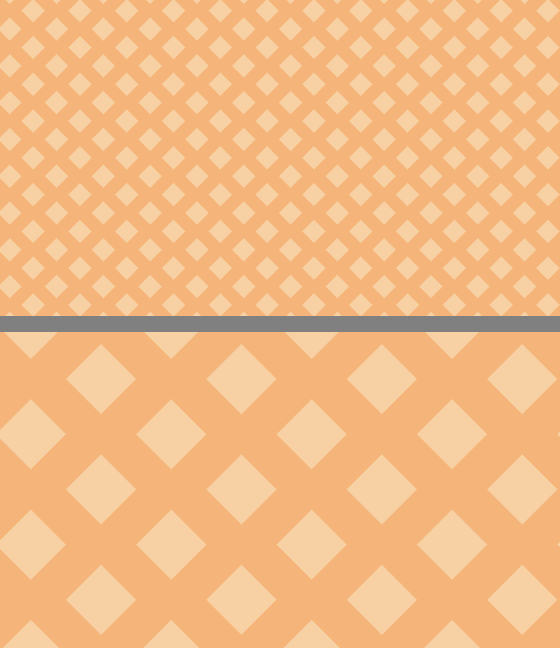
Top: the whole. Bottom: its middle third, enlarged.
Reproduce this pattern procedurally as a Shadertoy shader.

```glsl
// Waffle lattice: pale diamonds in staggered rows on a flat orange ground.

// Lengths are fractions of the canvas height.
const vec2  PERIOD      = vec2(0.1481, 0.1164); // spacing of one diamond grid
const vec2  ANCHOR      = vec2(0.1049, 0.0350); // centre of the first diamond
const float HALF_WIDTH  = 0.0370;               // centre to corner
const vec3  GROUND      = vec3(0.96, 0.71, 0.48);
const vec3  DIAMOND     = vec3(0.97, 0.82, 0.64);

// Signed distance to a square standing on its corner.
float diamondDistance(vec2 p, float halfWidth) {
    return (abs(p.x) + abs(p.y) - halfWidth) * inversesqrt(2.0);
}

// Offset from the nearest centre of a rectangular grid.
vec2 repeatCentred(vec2 p, vec2 period) {
    return (fract(p / period + 0.5) - 0.5) * period;
}

void mainImage(out vec4 fragColor, in vec2 fragCoord) {
    vec2 p = fragCoord / iResolution.y - ANCHOR;
    float pixel = 1.0 / iResolution.y;

    // Two grids, the second shifted by half a period both ways
    float straight  = diamondDistance(repeatCentred(p, PERIOD), HALF_WIDTH);
    float staggered = diamondDistance(repeatCentred(p - 0.5 * PERIOD, PERIOD), HALF_WIDTH);
    float dist = min(straight, staggered);

    // Edge smoothed over one pixel
    float coverage = clamp(0.5 - dist / pixel, 0.0, 1.0);
    fragColor = vec4(mix(GROUND, DIAMOND, coverage), 1.0);
}
```
